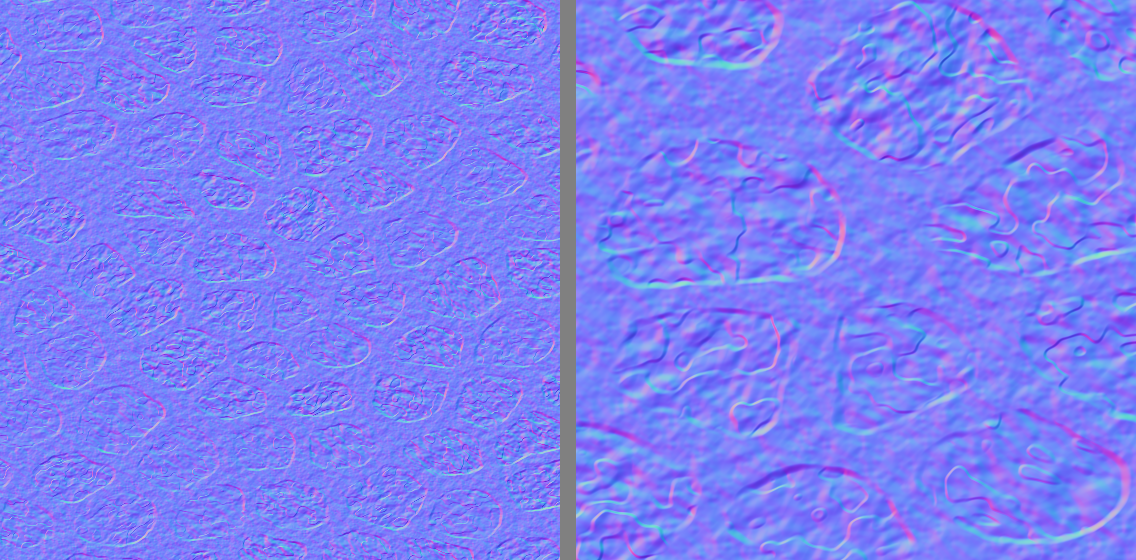
Left, the full canvas; right, a detail of the centre.
A WebGL 1 fragment shader for this texture map:

```glsl
precision highp float;
// Tangent-space normal map of a rubble stone wall set in rough mortar.
// Jittered cellular courses, cut by tilted ellipses, give the stones; a height
// field with rims, chipped ledges and grain is differentiated into normals.
uniform vec2 u_resolution;

#define GRID vec2(8.7, 10.5)   // stones per unit in squashed space
#define SQUASH 0.74            // horizontal squash, widens the stones
#define JITTER 0.68            // scatter of stone centres, in cells
#define ROUNDING 200.0         // higher gives sharper stone corners
#define MORTAR_GAP 0.0082      // smallest half width of a joint
#define RIM_WIDTH 0.0044       // width of the step around a stone
#define RIM_HEIGHT 0.0019      // height of that step
#define LEDGE_HEIGHT 0.00105   // height of chipped ledges
#define STONE_GRAIN 0.25       // roughness slope on stones
#define MORTAR_GRAIN 0.17      // roughness slope on mortar
#define SAMPLE_STEP 0.0013     // spacing of the slope samples
#define SOFTENING 0.97         // length of the averaged normal

float hash(vec2 p) {
  return fract(sin(dot(p, vec2(127.1, 311.7))) * 43758.55);
}

vec2 hash2(vec2 p) {
  return vec2(hash(p), hash(p + vec2(37.2, 11.9)));
}

float noise(vec2 p) {
  vec2 i = floor(p), f = fract(p);
  f = f * f * (3.0 - 2.0 * f);
  return mix(mix(hash(i), hash(i + vec2(1, 0)), f.x),
             mix(hash(i + vec2(0, 1)), hash(i + vec2(1, 1)), f.x), f.y);
}

mat2 rotation(float a) {
  return mat2(cos(a), sin(a), -sin(a), cos(a));
}

// Three octaves of equal slope, turned so that no lattice shows
float grain(vec2 p, float freq) {
  float sum = 0.0;
  for (int i = 0; i < 3; i++) {
    sum += (noise(p * freq + float(i) * 17.3) - 0.5) / freq;
    freq *= 1.8;
    p = rotation(0.35) * p;
  }
  return sum;
}

// Stone centre; every other course is shifted by half a stone
vec2 site(vec2 cell) {
  vec2 c = cell + 0.5 + (hash2(cell) - 0.5) * JITTER;
  c.x += 0.5 * mod(cell.y, 2.0);
  return c / GRID;
}

// Signed depth inside the nearest stone; also its cell and local position
float stoneDepth(vec2 q, out vec2 id, out vec2 local) {
  vec2 centre = vec2(0.0);
  float nearest = 10.0;
  float row = floor(q.y * GRID.y);
  for (int j = -1; j <= 1; j++) {
    float y = row + float(j);
    float col = floor(q.x * GRID.x - 0.5 * mod(y, 2.0));
    for (int i = -1; i <= 1; i++) {
      vec2 cell = vec2(col + float(i), y);
      vec2 s = site(cell);
      float d = distance(q, s);
      if (d < nearest) { nearest = d; id = cell; centre = s; }
    }
  }
  local = q - centre;

  // Soft minimum over the walls to all neighbours
  float sum = 0.0;
  for (int j = -2; j <= 2; j++) {
    for (int i = -2; i <= 2; i++) {
      vec2 toOther = site(id + vec2(i, j)) - centre;
      float len = length(toOther);
      if (len > 0.001) {
        float d = 0.5 * len - dot(local, toOther / len);
        sum += exp(-ROUNDING * d);
      }
    }
  }
  // A tilted ellipse turns some of the polygons into ovals
  vec2 r = hash2(id + 5.3);
  vec2 radius = vec2(0.060, 0.053) + vec2(0.035, 0.030) * r;
  vec2 v = rotation(-0.2 - 0.9 * (r.y - 0.5)) * local;
  sum += exp(-ROUNDING * (1.0 - length(v / radius)) * radius.y);
  return -log(sum) / ROUNDING - MORTAR_GAP * (0.6 + 0.8 * r.x);
}

float height(vec2 p) {
  // Wavering courses and slightly ragged outlines
  vec2 q = p * vec2(SQUASH, 1.0);
  q.y += 0.012 * sin(9.0 * p.x + 4.0 * p.y) - 0.07 * p.x;
  q += 0.008 * (vec2(noise(p * 30.0), noise(p * 30.0 + 9.7)) - 0.5);
  q += 0.0024 * (vec2(noise(p * 95.0), noise(p * 95.0 + 5.1)) - 0.5);
  vec2 id, local;
  float depth = stoneDepth(q, id, local);
  float inside = smoothstep(0.0, RIM_WIDTH, depth);

  // Rims stand out most at the lower right and wear away in places
  float exposure = smoothstep(-0.05, 0.05, dot(local, vec2(0.75, -0.8)));
  float wear = mix(0.5, 1.25, noise(p * 15.0 + 3.1));
  float rim = RIM_HEIGHT * wear * mix(0.4, 1.0, exposure);

  // Each stone has its own grain direction, ledges and roughness
  vec2 u = rotation(1.2 * (hash(id + 2.7) - 0.5)) * p * vec2(0.75, 1.0);
  u += hash2(id) * 3.0;
  float level = 2.6 * noise(u * 24.0) + 1.5 * noise(u * 66.0) + 0.8 * noise(u * 145.0);
  float ledge = floor(level) + smoothstep(0.38, 0.62, fract(level));
  // Sinking between the ledges keeps the face level as a whole
  float chips = ledge - 0.55 * level - 1.1;
  float rough = mix(0.8, 1.35, hash(id + 8.1));
  float face = rough * (LEDGE_HEIGHT * chips + STONE_GRAIN * grain(u, 82.0));

  float mortar = MORTAR_GRAIN * grain(p * vec2(0.85, 1.0), 98.0);
  return mix(mortar, rim + face, inside);
}

void main() {
  vec2 p = gl_FragCoord.xy / u_resolution;
  vec2 e = vec2(0.5 * SAMPLE_STEP, 0.0);
  float slopeX = (height(p + e.xy) - height(p - e.xy)) / SAMPLE_STEP;
  float slopeY = (height(p + e.yx) - height(p - e.yx)) / SAMPLE_STEP;
  // Right-facing breaks are steeper; green points down the canvas
  float tiltX = -slopeX + 0.5 * max(-slopeX, 0.0) - 0.04;
  vec3 normal = SOFTENING * normalize(vec3(tiltX, slopeY, 1.0));
  gl_FragColor = vec4(0.5 + 0.5 * normal, 1.0);
}
```
